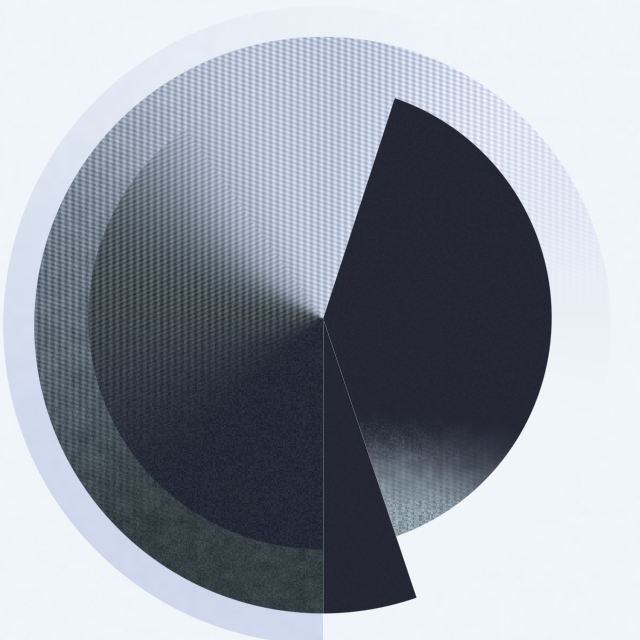
Reproduce this background procedurally as a Shadertoy shader.

```glsl
// Overlapping woven paper discs with a conic fade, a dark fan and a pale halo.

const float TAU = 6.2831853;
const vec3 PAPER = vec3(0.94, 0.96, 0.975);
const vec3 INK = vec3(0.145, 0.15, 0.205);
const vec3 MOSS = vec3(0.21, 0.245, 0.265);
const vec3 SLATE = vec3(0.38, 0.425, 0.47);
const vec3 SILVER = vec3(0.73, 0.77, 0.85);
const vec3 LILAC = vec3(0.87, 0.89, 0.95);
const vec3 HALO = vec3(0.81, 0.845, 0.925);

// Sine-free hash in 0..1
float hash(vec2 p) {
    vec3 v = fract(vec3(p.xyx) * 0.1031);
    v += dot(v, v.yzx + 33.33);
    return fract((v.x + v.y) * v.z);
}

float valueNoise(vec2 p) {
    vec2 cell = floor(p);
    vec2 f = fract(p);
    f = f * f * (3.0 - 2.0 * f);
    float low = mix(hash(cell), hash(cell + vec2(1, 0)), f.x);
    float high = mix(hash(cell + vec2(0, 1)), hash(cell + vec2(1, 1)), f.x);
    return mix(low, high, f.y);
}

// Coverage of the region where the signed distance is positive
float cover(float dist, float px) {
    return smoothstep(-px, px, dist);
}

float disc(vec2 p, vec2 center, float radius, float px) {
    return cover(radius - length(p - center), px);
}

// Signed distance to a line through the origin, heading clockwise from up
float sideOf(vec2 q, float heading) {
    return q.x * cos(heading) - q.y * sin(heading);
}

// Vertical threads crossed by short slanted dashes, about -1..1
float twill(vec2 p, float slant) {
    float thread = sin(TAU * p.x * 94.0);
    float dash = sin(TAU * (p.y * 145.0 + p.x * slant));
    return 0.55 * thread + 0.45 * dash;
}

// Conic tone of the large disc; sweep runs clockwise from the bottom
vec3 discTone(float sweep) {
    vec3 tone = mix(MOSS, SLATE, smoothstep(0.10, 0.27, sweep));
    tone = mix(tone, SILVER, smoothstep(0.24, 0.47, sweep));
    tone = mix(tone, LILAC, smoothstep(0.50, 0.63, sweep));
    return mix(tone, PAPER, smoothstep(0.62, 0.82, sweep));
}

// Darker conic tone of the small disc on its left side
vec3 innerTone(float sweep, float radius, vec3 under) {
    vec3 tone = mix(INK + vec3(0.0, 0.012, 0.01), MOSS + 0.06, smoothstep(0.12, 0.29, sweep));
    float fadeEnd = mix(0.36, 0.42, smoothstep(0.04, 0.34, radius));
    return mix(tone, under, smoothstep(0.26, fadeEnd, sweep));
}

void mainImage(out vec4 fragColor, in vec2 fragCoord) {
    float size = min(iResolution.x, iResolution.y);
    vec2 p = (fragCoord - 0.5 * iResolution.xy) / size + 0.5;
    float px = 0.8 / size;

    // Polar frame around the shared apex
    vec2 apex = vec2(0.505, 0.502);
    vec2 q = p - apex;
    float radius = length(q);
    float sweep = fract(atan(q.x, q.y) / TAU + 0.5);
    float grain = hash(floor(p * 420.0)) - 0.5;
    float cloud = valueNoise(p * 70.0) - 0.5;

    // Masks
    vec2 bigCenter = vec2(0.504, 0.492);
    float halo = disc(p, bigCenter, 0.499, px);
    float big = disc(p, bigCenter, 0.4505, px);
    float inner = disc(p, vec2(0.500, 0.504), 0.362, px);
    float upperSide = sideOf(q, radians(18.0));
    float lowerSide = -sideOf(q, radians(161.5));
    float fan = cover(min(upperSide, lowerSide), px);
    float wedge = cover(min(q.x, -lowerSide), px);

    // Paper and halo
    vec3 color = PAPER + 0.008 * cloud + 0.006 * grain;
    float haloFade = 1.0 - smoothstep(0.10, 0.62, sweep);
    color = mix(color, HALO + 0.015 * cloud, halo * haloFade);

    // Large woven disc
    float weaveFade = smoothstep(0.06, 0.30, sweep) * (1.0 - smoothstep(0.52, 0.76, sweep));
    vec3 cloth = discTone(sweep);
    vec3 woven = cloth + 0.13 * weaveFade * twill(p, 45.0);
    woven += (0.06 * grain + 0.05 * cloud) * (1.0 - smoothstep(0.25, 0.55, sweep));
    color = mix(color, woven, big);

    // Left side of the small disc
    vec3 shade = innerTone(sweep, radius, cloth);
    float innerWeave = smoothstep(0.12, 0.30, sweep);
    shade += 0.12 * innerWeave * twill(p, mix(-60.0, 45.0, step(0.40, sweep)));
    shade += 0.05 * grain * (1.0 - smoothstep(0.25, 0.45, sweep));
    color = mix(color, shade, inner * (1.0 - fan));

    // Dark fan with a speckled glow near its lower rim
    float glow = smoothstep(0.36, 0.20, p.y + 0.035 * grain + 0.02 * cloud);
    glow *= smoothstep(0.80, 0.93, sweep);
    vec3 fanTone = mix(INK, vec3(0.55, 0.61, 0.65), glow);
    fanTone += 0.016 * grain + glow * (0.16 * grain + 0.05 * twill(p, 45.0));
    color = mix(color, fanTone, inner * fan);

    // Solid wedge below the apex
    color = mix(color, INK + 0.012 * grain, big * wedge);

    fragColor = vec4(clamp(color, 0.0, 1.0), 1.0);
}
```
